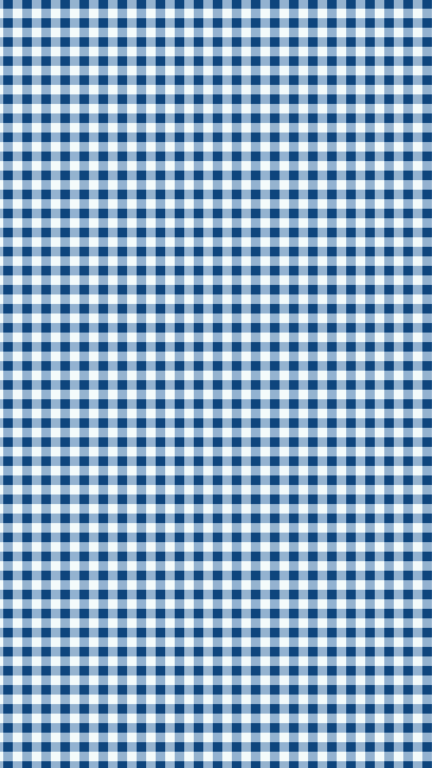
A Shadertoy shader for this pattern:

```glsl
// Blue and white gingham: two sets of evenly spaced bands cross at right angles.
// Each band is a periodic distance to its centre line; single coverage gives the
// half tone, crossings give navy, and a sine hash tints the cells very slightly.

const float REPEATS_DOWN = 40.31;             // checks along the canvas height
const vec2 BAND_CENTRE = vec2(0.42, 0.105);   // first band centres, in repeats
const float BAND_WIDTH = 0.5;                 // share of a repeat
const float EDGE_SOFTNESS = 0.035;            // in repeats

const vec3 WHITE = vec3(0.955, 0.985, 0.985);
const vec3 HALF_TONE = vec3(0.58, 0.70, 0.815);
const vec3 NAVY = vec3(0.055, 0.27, 0.49);

float hash(vec2 cell) {
    return fract(sin(dot(cell, vec2(127.1, 311.7))) * 43758.5453);
}

// Coverage of the repeating bands along both axes
vec2 bandCoverage(vec2 p, vec2 centre, float width, float soft) {
    vec2 d = abs(fract(p - centre + 0.5) - 0.5) - 0.5 * width;
    return 1.0 - smoothstep(-soft, soft, d);
}

// Blend from bare cloth through one band to two crossed bands
vec3 weave(vec2 bands, vec3 bare, vec3 single, vec3 crossed) {
    return mix(mix(bare, single, bands.x), mix(single, crossed, bands.x), bands.y);
}

// Small cool or warm shift, different in every square
vec3 cellTint(vec2 p, vec2 centre, float amount) {
    vec2 cell = floor((p - centre) * 2.0 + 0.5);
    return vec3(0.6, 0.2, -0.4) * (hash(cell) - 0.5) * amount;
}

void mainImage(out vec4 fragColor, in vec2 fragCoord) {
    vec2 p = fragCoord / iResolution.y * REPEATS_DOWN;
    float pixel = REPEATS_DOWN / iResolution.y;
    float soft = max(EDGE_SOFTNESS, 0.75 * pixel);

    vec2 bands = bandCoverage(p, BAND_CENTRE, BAND_WIDTH, soft);
    vec3 colour = weave(bands, WHITE, HALF_TONE, NAVY);

    // Only the single-band squares vary
    float single = bands.x + bands.y - 2.0 * bands.x * bands.y;
    colour += single * cellTint(p, BAND_CENTRE, 0.025);

    fragColor = vec4(clamp(colour, 0.0, 1.0), 1.0);
}
```
